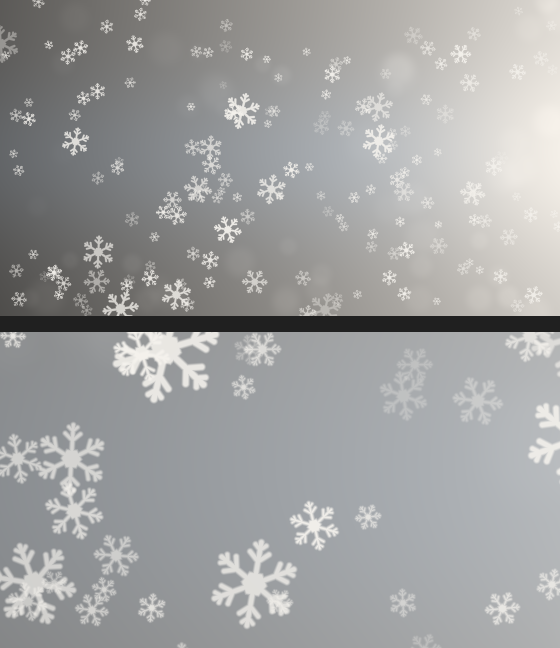
Top, the full canvas; bottom, a detail of the centre.
This background is drawn by a Shadertoy shader. Its source:

```glsl
// Snowflakes drifting over a soft grey winter haze, dark at left, bright at right.
// The haze is a gradient with a cool band and blurred discs of light; each flake
// is a distance field folded to six arms, scattered by an integer hash.

const float PI = 3.14159265;

// Three random values in 0..1 for one index.
vec3 hash3(int index) {
    uvec3 v = uvec3(index) * uvec3(1664525u, 22695477u, 69069u) + uvec3(101u, 907u, 4099u);
    v = (v ^ (v >> 16)) * 73244475u;
    v = (v ^ (v >> 15)) * 73244475u;
    v ^= v >> 16;
    return vec3(v & 65535u) / 65535.0;
}

float segment(vec2 p, vec2 a, vec2 b) {
    vec2 ab = b - a;
    return length(p - a - ab * clamp(dot(p - a, ab) / dot(ab, ab), 0.0, 1.0));
}

// Signed distance to a flake of unit radius.
float snowflake(vec2 p) {
    float sector = PI / 3.0;
    float angle = mod(atan(p.y, p.x) + 0.5 * sector, sector) - 0.5 * sector;
    vec2 q = length(p) * vec2(cos(angle), abs(sin(angle)));
    float arm = segment(q, vec2(0.0), vec2(0.93, 0.0)) - 0.065;
    float branch = segment(q, vec2(0.50, 0.0), vec2(0.69, 0.21)) - 0.06;
    float tip = segment(q, vec2(0.76, 0.0), vec2(0.87, 0.12)) - 0.055;
    float core = q.x - 0.25;
    return min(min(arm, branch), min(tip, core));
}

vec3 haze(vec2 uv, vec2 p, float aspect) {
    float bandOffset = (uv.y - 0.5) / 0.27;
    float band = exp(-bandOffset * bandOffset);
    vec2 toGlow = (p - vec2(aspect, 0.5)) / vec2(0.45, 0.5);
    float light = 0.35 + 0.47 * uv.x + 0.06 * band;
    light -= 0.05 * (1.0 - uv.y) * (1.0 - uv.y);
    light += 0.07 * exp(-dot(toGlow, toGlow));

    // Out-of-focus discs, fainter inside the cool band
    for (int i = 0; i < 48; i++) {
        vec3 rnd = hash3(i + 500);
        float radius = mix(0.03, 0.075, rnd.z);
        float d = length(p - rnd.xy * vec2(aspect, 1.0));
        float disc = 1.0 - smoothstep(0.35 * radius, 1.15 * radius, d);
        light += disc * mix(0.015, 0.04, fract(rnd.z * 17.0)) * (1.0 - 0.6 * band);
    }

    float cool = band * (1.0 - smoothstep(0.55, 1.0, uv.x));
    vec3 tint = mix(vec3(1.02, 1.0, 0.97), vec3(0.975, 1.0, 1.025), cool);
    return light * tint;
}

void mainImage(out vec4 fragColor, in vec2 fragCoord) {
    vec2 uv = fragCoord / iResolution.xy;
    vec2 p = fragCoord / iResolution.y;
    float aspect = iResolution.x / iResolution.y;
    float blur = max(0.0018, 0.75 / iResolution.y);
    vec3 color = haze(uv, p, aspect);

    // Many small flakes, a few large ones
    for (int i = 0; i < 155; i++) {
        vec3 place = hash3(i);
        vec3 look = hash3(i + 1000);
        float h = place.z;
        float radius = 0.012 + 0.014 * h + 0.014 * pow(h, 5.0) + 0.032 * pow(h, 30.0);
        vec2 local = p - place.xy * vec2(aspect, 1.0);
        if (dot(local, local) > 1.3 * radius * radius) continue;

        float turn = look.x * PI / 3.0;
        float c = cos(turn), s = sin(turn);
        float d = radius * snowflake(mat2(c, s, -s, c) * local / radius);
        float opacity = mix(0.25, 0.95, sqrt(look.y));
        float cover = 1.0 - smoothstep(-blur, blur, d);
        color = mix(color, vec3(0.96, 0.95, 0.93), cover * opacity);
    }

    fragColor = vec4(clamp(color, 0.0, 1.0), 1.0);
}
```
